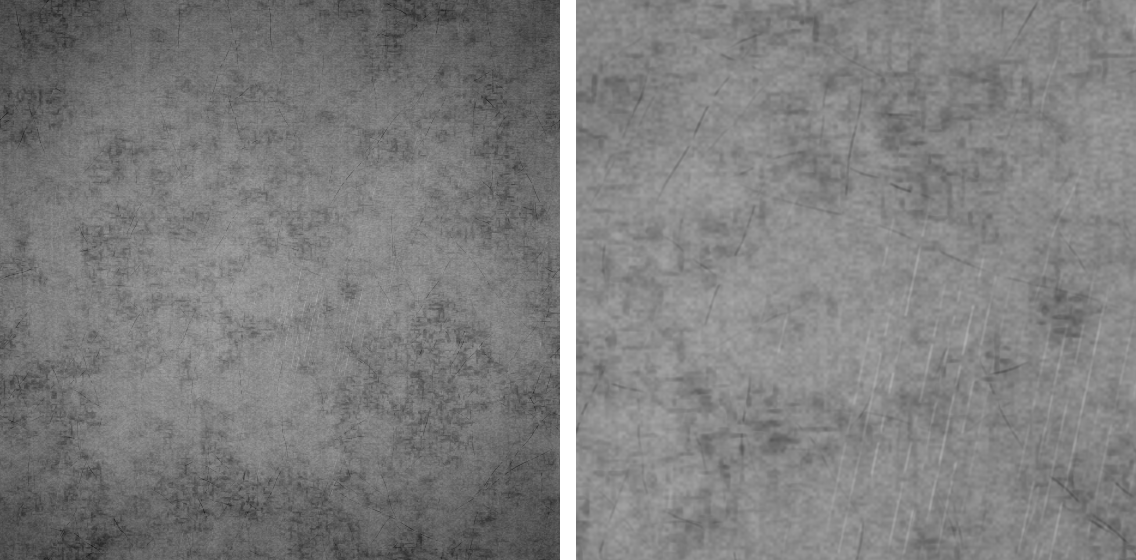
Left, the full canvas; right, a detail of the centre.
This texture is drawn by a three.js fragment shader. Its source:

```glsl
varying vec2 vUv;

const float PI = 3.14159265;
const float BASE_GREY = 0.512;
const vec2 GLOW_CENTER = vec2(0.46, 0.45);
const vec2 GLOW_AMOUNT = vec2(0.02, 0.047);
const vec2 EDGE_SHADE = vec2(0.05, 0.075);
const float EDGE_POWER = 10.0;
const float CLOUD_AMOUNT = 0.10;
const float STAIN_AMOUNT = 0.05;
const float MOTTLE_AMOUNT = 0.13;
const float GRIT_AMOUNT = 0.10;
const float STREAK_AMOUNT = 0.025;
const float GRAIN_AMOUNT = 0.12;
const float DARK_SCRATCH = 0.14;
const float LIGHT_SCRATCH = 0.09;
const float SCRATCH_WIDTH = 0.0015;
const float LIGHT_ANGLE = 1.36;
const vec2 HATCH_CENTER = vec2(0.59, 0.42);
const vec2 HATCH_SIZE = vec2(0.13, 0.12);
const float HATCH_LINES = 105.0;

float hash(vec2 p, float seed) {
  return fract(sin(dot(p, vec2(127.1, 311.7)) + seed * 17.3) * 43758.5453);
}

vec2 wrapCell(vec2 cell, vec2 period) {
  return cell - period * floor((cell + 0.5) / period);
}

// Value noise that repeats over the unit square
float noise(vec2 uv, vec2 period, float seed) {
  vec2 p = uv * period;
  vec2 i = floor(p);
  vec2 f = fract(p);
  f = f * f * (3.0 - 2.0 * f);
  vec2 lo = wrapCell(i, period);
  vec2 hi = wrapCell(i + 1.0, period);
  float bottom = mix(hash(lo, seed), hash(vec2(hi.x, lo.y), seed), f.x);
  float top = mix(hash(vec2(lo.x, hi.y), seed), hash(hi, seed), f.x);
  return mix(bottom, top, f.y);
}

float fbm(vec2 uv, vec2 period, float seed) {
  float sum = 0.0;
  float weight = 0.5;
  for (int k = 0; k < 4; k++) {
    sum += weight * noise(uv, period, seed + float(k));
    period *= 2.0;
    weight *= 0.55;
  }
  return sum / 1.01;
}

// One bent, wavering, tapered scratch per cell; reach is in cells
float scratches(vec2 uv, float cells, float angle, float spread, float reach, float seed) {
  vec2 p = uv * cells;
  float result = 0.0;
  for (int y = -1; y <= 1; y++) {
    for (int x = -1; x <= 1; x++) {
      vec2 cell = floor(p) + vec2(float(x), float(y));
      vec2 id = wrapCell(cell, vec2(cells));
      vec2 center = cell + 0.25 + 0.5 * vec2(hash(id, seed), hash(id, seed + 1.0));
      float turn = angle + spread * (hash(id, seed + 2.0) - 0.5);
      vec2 dir = vec2(cos(turn), sin(turn));
      vec2 d = p - center;
      float along = dot(d, dir);
      float bend = 0.2 * (hash(id, seed + 3.0) - 0.5);
      float waver = 0.012 * sin(9.0 * along + 40.0 * bend);
      float across = dot(d, vec2(-dir.y, dir.x)) + bend * along * along + waver;
      float size = reach * mix(0.35, 1.0, hash(id, seed + 4.0));
      float line = 1.0 - smoothstep(0.0, SCRATCH_WIDTH, abs(across) / cells);
      float taper = 1.0 - smoothstep(0.3 * size, size, abs(along));
      float strength = smoothstep(0.1, 1.0, hash(id, seed + 5.0));
      result = max(result, line * taper * strength);
    }
  }
  return result;
}

// Patch of parallel light rub marks
float hatch(vec2 uv) {
  vec2 d = uv - HATCH_CENTER;
  float across = d.x * sin(LIGHT_ANGLE) - d.y * cos(LIGHT_ANGLE);
  float row = across * HATCH_LINES;
  float id = floor(row);
  float offset = abs(fract(row) - 0.5) / HATCH_LINES;
  float line = 1.0 - smoothstep(0.0, SCRATCH_WIDTH, offset);
  float shift = 0.08 * (hash(vec2(id, 3.0), 5.0) - 0.5);
  vec2 q = abs(vec2(across, d.y + shift)) / HATCH_SIZE;
  vec2 fade = 1.0 - smoothstep(vec2(0.5), vec2(1.0), q);
  return line * fade.x * fade.y * hash(vec2(id, 8.0), 6.0);
}

void main() {
  vec2 uv = vUv;

  // Broad glow and darkened borders
  vec2 glow = GLOW_AMOUNT * cos(2.0 * PI * (uv - GLOW_CENTER));
  vec2 edge = EDGE_SHADE * pow(abs(cos(PI * uv)), vec2(EDGE_POWER));
  float grey = BASE_GREY + glow.x + glow.y - edge.x - edge.y;
  grey += CLOUD_AMOUNT * (fbm(uv, vec2(5.0), 1.0) - 0.5);

  // Soft stains filled with mottle and crossed dark fibres
  float density = 0.5 * fbm(uv, vec2(9.0, 10.0), 11.0) + 0.5 * fbm(uv, vec2(24.0, 29.0), 16.0);
  float patches = smoothstep(0.38, 0.68, density);
  float mottle = fbm(uv, vec2(52.0, 84.0), 21.0);
  float fibre = max(noise(uv, vec2(95.0, 270.0), 26.0), noise(uv, vec2(250.0, 110.0), 27.0));
  float grit = smoothstep(0.5, 0.95, fibre) * mix(0.25, 1.0, patches);
  grey -= STAIN_AMOUNT * patches + GRIT_AMOUNT * grit;
  grey -= MOTTLE_AMOUNT * (mottle - 0.5) * mix(0.5, 1.3, patches);
  grey += STREAK_AMOUNT * (noise(uv, vec2(110.0, 7.0), 31.0) - 0.5);

  // Worn scratches, the small ones gathered in the stains
  float wear = smoothstep(0.2, 0.6, noise(uv, vec2(170.0), 41.0));
  float gather = mix(0.15, 1.0, patches);
  float dark = scratches(uv, 5.0, 0.0, 2.0 * PI, 1.1, 51.0);
  dark = max(dark, 0.8 * scratches(uv, 11.0, 1.5, 1.2, 1.1, 61.0));
  dark = max(dark, gather * scratches(uv, 15.0, 0.0, 2.0 * PI, 1.2, 71.0));
  dark = max(dark, gather * scratches(uv, 26.0, 0.0, 2.0 * PI, 1.2, 77.0));
  float light = scratches(uv, 14.0, LIGHT_ANGLE, 0.25, 1.0, 84.0);
  light = max(0.6 * light, hatch(uv));
  grey += wear * (LIGHT_SCRATCH * light - DARK_SCRATCH * dark);

  // Fine grain
  float grain = 0.45 * noise(uv, vec2(290.0, 370.0), 91.0) + 0.55 * noise(uv, vec2(467.0), 97.0);
  grey += GRAIN_AMOUNT * (grain - 0.5);

  gl_FragColor = vec4(vec3(clamp(grey, 0.0, 1.0)), 1.0);
}
```
